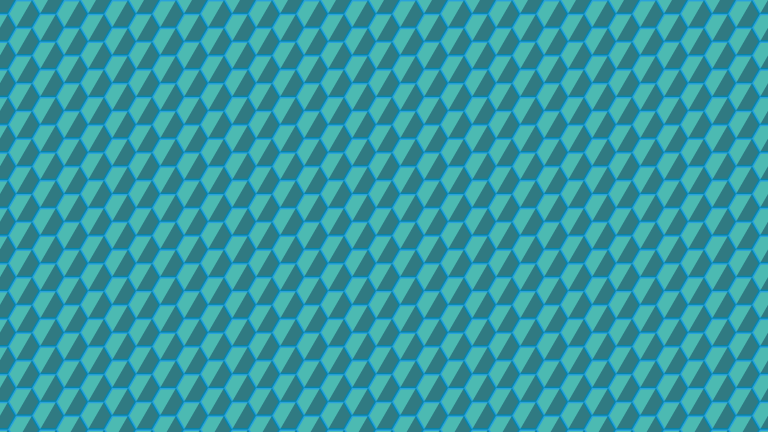
Give the GLSL for this pattern, as a Shadertoy shader.

```glsl
const float ROW = sqrt(3.0);

// Offset from the nearest centre of a flat-topped hexagon grid of side 1
vec2 hexOffset(vec2 p) {
    vec2 period = vec2(3.0, ROW);
    vec2 a = mod(p + 0.5 * period, period) - 0.5 * period;
    vec2 b = mod(p, period) - 0.5 * period;
    return dot(a, a) < dot(b, b) ? a : b;
}

// Distance inward from the hexagon outline
float hexInset(vec2 q) {
    q = abs(q);
    return 0.5 * ROW - max(q.y, dot(q, vec2(0.5 * ROW, 0.5)));
}

void mainImage(out vec4 fragColor, in vec2 fragCoord) {
    // Grid starts at the upper left corner; y runs downward
    float pixel = 27.0 / iResolution.y;
    vec2 p = vec2(fragCoord.x, iResolution.y - fragCoord.y) * pixel;

    vec2 q = hexOffset(p);
    float inset = hexInset(q);

    // Slanted split: light left half, dark right half
    float split = dot(q, vec2(0.5 * ROW, 0.5));
    float shade = clamp(0.5 + split / pixel, 0.0, 1.0);

    // Each outline borders the opposite shade of its neighbour
    float ownCover = clamp(0.5 + inset / pixel, 0.0, 1.0);
    float rimShade = mix(1.0 - shade, shade, ownCover);

    vec3 face = mix(vec3(0.30, 0.73, 0.70), vec3(0.19, 0.48, 0.51), shade);
    vec3 rim = mix(vec3(0.16, 0.63, 0.86), vec3(0.02, 0.52, 0.67), rimShade);

    float rimCover = clamp(0.5 + (0.09 - inset) / pixel, 0.0, 1.0);
    fragColor = vec4(mix(face, rim, rimCover), 1.0);
}
```
